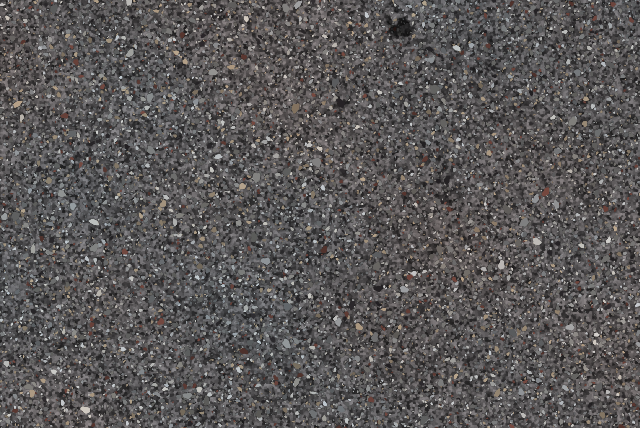
This texture is drawn by a WebGL 1 fragment shader. Its source:

```glsl
precision highp float;
// Worn asphalt: a dark binder of soft cellular noise, strewn with three sizes
// of irregular stone chips (mostly grey, some tan, rust or black), then toned
// by broad layered sines. All lengths are fractions of the canvas height.
uniform vec2 u_resolution;

vec3 hash3(vec2 cell) {
  vec3 h = fract(cell.xyx * vec3(0.1031, 0.1030, 0.0973));
  h += dot(h, h.yxz + 33.33);
  return fract((h.xxy + h.yzz) * h.zyx);
}

// Cellular noise whose cell tones blend softly at the borders
float softCells(vec2 p) {
  vec2 base = floor(p);
  float tone = 0.0, total = 0.0;
  for (int j = -1; j <= 1; j++) {
    for (int i = -1; i <= 1; i++) {
      vec2 cell = base + vec2(float(i), float(j));
      vec3 h = hash3(cell);
      vec2 d = cell + 0.1 + 0.8 * h.xy - p;
      float weight = exp(-9.0 * dot(d, d));
      tone += weight * h.z;
      total += weight;
    }
  }
  return tone / total;
}

// Stone colour: pale and mid greys, with a few tan, rust and black chips
vec3 stoneColor(vec3 h) {
  float tone = mix(0.36, 0.80, h.x * h.x);
  vec3 grey = tone * mix(vec3(1.02, 1.0, 0.96), vec3(0.97, 1.0, 1.03), h.y);
  if (h.z < 0.07) return vec3(0.13, 0.12, 0.13) + 0.06 * h.x;
  if (h.z < 0.12) return vec3(0.40, 0.25, 0.22) * (0.75 + 0.4 * h.x);
  if (h.z < 0.24) return vec3(0.60, 0.54, 0.46) * (0.75 + 0.45 * h.x);
  return grey;
}

// Lay one size of chips over the ground; density is the share of filled cells
vec3 strewChips(vec3 ground, vec2 p, float scale, float density, float seed) {
  vec2 q = p * scale + seed;
  vec2 base = floor(q);
  float soft = 0.0014 * scale;
  for (int j = -1; j <= 1; j++) {
    for (int i = -1; i <= 1; i++) {
      vec2 cell = base + vec2(float(i), float(j));
      vec3 place = hash3(cell);
      vec3 form = hash3(cell + 71.7);
      if (place.z > density) continue;

      // Rotated, flattened outline with a few rounded corners
      float turn = 6.2832 * form.x;
      vec2 d = q - cell - place.xy;
      d = mat2(cos(turn), -sin(turn), sin(turn), cos(turn)) * d;
      d.y *= mix(1.1, 2.0, form.y);
      float angle = atan(d.y, d.x + 0.00001);
      float corners = 0.10 * sin(3.0 * angle + 9.0 * form.y)
                    + 0.07 * sin(5.0 * angle + 9.0 * form.z);
      float radius = mix(0.27, 0.52, form.z * form.z) * (1.0 + corners);
      float dist = length(d) - radius;

      // Thin dark seam, then the chip itself
      ground *= 1.0 - 0.16 * smoothstep(2.5 * soft, 0.0, dist);
      float cover = smoothstep(soft, -soft, dist);
      ground = mix(ground, stoneColor(hash3(cell + 137.3)), cover);
    }
  }
  return ground;
}

// Broad, uneven swells from layered sines, about -1 to 1
float swells(vec2 p) {
  return 0.5 * sin(4.1 * p.x + 2.0 * sin(3.3 * p.y + 1.0))
       + 0.3 * sin(9.0 * p.y - 2.3 * p.x + 1.5 * sin(5.0 * p.x))
       + 0.2 * sin(17.0 * p.x + 13.0 * p.y);
}

void main() {
  vec2 p = gl_FragCoord.xy / u_resolution.y;

  // Binder: fine sand grains over coarser dark and light clumps
  float sand = softCells(p * 165.0);
  float clumps = softCells(p * 70.0 + 19.0);
  float tone = 0.325 + 0.34 * (sand - 0.5) + 0.11 * (clumps - 0.5);
  vec3 color = tone * vec3(1.015, 0.985, 1.0);

  // Chips from fine to coarse
  color = strewChips(color, p, 125.0, 0.50, 5.3);
  color = strewChips(color, p, 72.0, 0.30, 41.9);
  color = strewChips(color, p, 43.0, 0.09, 87.1);

  // Faint brown and grey drift, and a tar blot near the top
  float drift = swells(p);
  color *= 1.0 + 0.04 * drift;
  color *= mix(vec3(1.0), vec3(1.03, 0.99, 0.97), swells(p.yx + 2.7));
  float blot = length((p - vec2(0.935, 0.94)) * vec2(1.0, 0.8));
  color *= 1.0 - 0.6 * smoothstep(0.032, 0.012, blot + 0.03 * (clumps - 0.5));

  gl_FragColor = vec4(clamp(color, 0.0, 1.0), 1.0);
}
```
